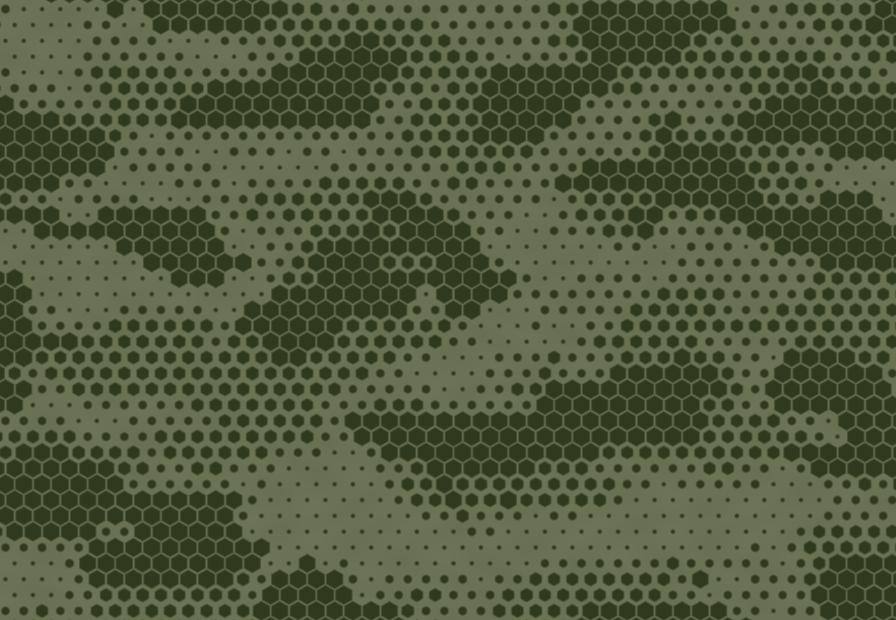
Give the GLSL for this pattern, as a Shadertoy shader.

```glsl
// Halftone camouflage: a honeycomb of dark hexagons in four sizes, grouped in stretched patches.
#define COLUMNS 49.0                   // hexagons across the canvas
#define LATTICE_ORIGIN vec2(0.3, 0.5)  // first centre, from the upper left
#define PATCH_SIZE vec2(14.0, 6.5)     // patch spacing, in hexagon pitches
#define SIZES vec4(0.11, 0.225, 0.33, 0.45) // apothems, dot to full hexagon
#define DARK_LEVEL 0.36                // below: full hexagons
#define MEDIUM_LEVEL 0.415             // below: medium hexagons
#define SMALL_LEVEL 0.515              // below: small hexagons, above: dots
#define RAGGEDNESS 0.05                // irregularity of patch borders
#define SOFTNESS 0.08                  // edge blur, in pitches
#define GROUND vec3(0.415, 0.447, 0.325)
#define INK vec3(0.182, 0.222, 0.115)

const vec2 LATTICE = vec2(1.0, 1.7320508);

vec2 hash2(vec2 p) {
    vec2 q = vec2(dot(p, vec2(127.1, 311.7)), dot(p, vec2(269.5, 183.3)));
    return fract(sin(q) * 43758.55);
}

// Cellular noise: distance to the nearest jittered point
float cellular(vec2 p) {
    vec2 cell = floor(p), local = fract(p);
    float nearest = 8.0;
    for (int y = -1; y <= 1; y++)
    for (int x = -1; x <= 1; x++) {
        vec2 offset = vec2(x, y);
        vec2 toPoint = offset + hash2(cell + offset) - local;
        nearest = min(nearest, dot(toPoint, toPoint));
    }
    return sqrt(nearest);
}

// Two octaves of cellular noise on a gently bent domain
float patches(vec2 p, vec2 seed) {
    p += vec2(1.5 * sin(p.y * 0.55 + seed.x), 0.6 * sin(p.x * 0.31 + seed.y));
    p = p / PATCH_SIZE + seed;
    return 0.65 * cellular(p) + 0.35 * cellular(p * 2.1 + 5.7);
}

// Nearest centre of a honeycomb with unit pitch
vec2 hexCentre(vec2 p) {
    vec2 even = round(p / LATTICE) * LATTICE;
    vec2 odd = (floor(p / LATTICE) + 0.5) * LATTICE;
    return distance(p, even) < distance(p, odd) ? even : odd;
}

// Hexagon metric with upright sides; small marks become round
float markDistance(vec2 p, float size) {
    vec2 q = abs(p);
    float hexagon = max(q.x, dot(q, vec2(0.5, 0.8660254)));
    return mix(length(p), hexagon, smoothstep(0.15, 0.4, size)) - size;
}

// Apothem of the mark at a given centre
float markSize(vec2 centre) {
    vec2 id = round(centre / (0.5 * LATTICE));
    vec2 variation = hash2(id + 17.0) - 0.5;
    float dark = patches(centre, vec2(3.2, 8.6)) + RAGGEDNESS * variation.x;
    float tone = 0.75 * patches(centre, vec2(21.4, 13.9)) + 0.25 * dark
               + RAGGEDNESS * variation.y;
    float size = SIZES.x;
    if (tone < SMALL_LEVEL) size = SIZES.y;
    if (tone < MEDIUM_LEVEL) size = SIZES.z;
    if (dark < DARK_LEVEL) size = SIZES.w;
    return size * (1.0 + 0.06 * variation.x);
}

void mainImage(out vec4 fragColor, in vec2 fragCoord) {
    float pixel = COLUMNS / iResolution.x;
    vec2 p = vec2(fragCoord.x, iResolution.y - fragCoord.y) * pixel - LATTICE_ORIGIN;

    // Marks
    vec2 centre = hexCentre(p);
    float d = markDistance(p - centre, markSize(centre));
    float edge = max(SOFTNESS, 0.7 * pixel);
    float ink = 1.0 - smoothstep(-edge, edge, d);

    // Faint mottling of the ground
    float mottle = 0.008 * sin(p.x * 1.3 + 2.0 * sin(p.y * 0.9)) * sin(p.y * 1.7 + sin(p.x * 0.6));
    fragColor = vec4(mix(GROUND + mottle, INK, ink), 1.0);
}
```
